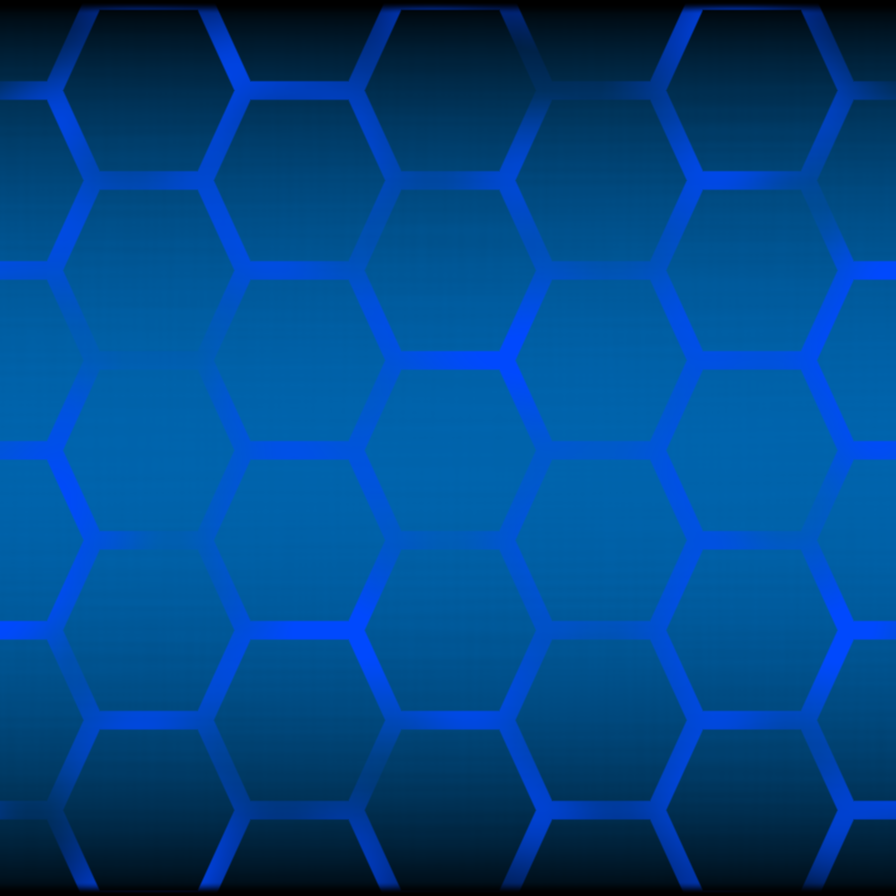
A Shadertoy shader for this pattern:

```glsl
// Glowing blue honeycomb over a horizontal band of light that fades to black.
// Two interleaved lattices give the distance to the nearest cell border;
// gradient noise varies the glow along the lines and brushes the backdrop.

const vec2  CENTER      = vec2(0.5026, 0.4974); // middle of the central cell
const float CELL_HEIGHT = 0.2008;
const float HALF_TIP    = 0.1070;  // cell center to side corner
const float HALF_FLAT   = 0.0613;  // half of the horizontal side
const float LINE_WIDTH  = 0.0208;

const vec3  BAND_COLOR  = vec3(0.0, 0.390, 0.675);
const vec3  LINE_COLOR  = vec3(0.0, 0.285, 1.0);
const float BAND_Y      = 0.495;
const float BAND_POWER  = 0.75;

const float GLOW_SCALE  = 6.3;
const float GLOW_MEAN   = 0.53;
const float GLOW_SWING  = 1.05;
const vec2  GLOW_RANGE  = vec2(0.10, 0.98);
const vec2  GLOW_SEED   = vec2(17.3, 41.7);
const float BRUSH_DEPTH = 0.035;

vec2 hashGradient(vec2 cell) {
    vec3 h = fract(cell.xyx * vec3(0.1031, 0.1030, 0.0973));
    h += dot(h, h.yzx + 33.33);
    float angle = 6.28318 * fract((h.x + h.y) * h.z);
    return vec2(cos(angle), sin(angle));
}

float gradientNoise(vec2 p) {
    vec2 i = floor(p), f = p - i;
    vec2 u = f * f * f * (f * (f * 6.0 - 15.0) + 10.0);
    vec2 e = vec2(1.0, 0.0);
    float a = dot(hashGradient(i), f);
    float b = dot(hashGradient(i + e.xy), f - e.xy);
    float c = dot(hashGradient(i + e.yx), f - e.yx);
    float d = dot(hashGradient(i + e.xx), f - e.xx);
    return mix(mix(a, b, u.x), mix(c, d, u.x), u.y);
}

// Distance from p to the border of a flat-topped hexagon, positive inside.
float hexInterior(vec2 p) {
    p = abs(p);
    float halfHeight = 0.5 * CELL_HEIGHT;
    vec2 slantNormal = normalize(vec2(halfHeight, HALF_TIP - HALF_FLAT));
    float slant = dot(vec2(HALF_TIP, 0.0) - p, slantNormal);
    return min(halfHeight - p.y, slant);
}

// The hexagon containing p belongs to one of two offset rectangular lattices.
float honeycomb(vec2 p) {
    vec2 period = vec2(2.0 * (HALF_TIP + HALF_FLAT), CELL_HEIGHT);
    vec2 even = mod(p + 0.5 * period, period) - 0.5 * period;
    vec2 odd  = mod(p, period) - 0.5 * period;
    return max(hexInterior(even), hexInterior(odd));
}

vec3 backdrop(vec2 uv) {
    float offset = min(2.0 * abs(uv.y - BAND_Y), 1.0);
    float light = pow(1.0 - offset * offset, BAND_POWER);
    float rows = gradientNoise(uv * vec2(3.0, 150.0));
    float columns = gradientNoise(uv * vec2(150.0, 9.0) + 70.0);
    float brush = (rows + 0.5 * columns) * BRUSH_DEPTH * (0.4 + offset);
    return BAND_COLOR * light * (1.0 + brush);
}

void mainImage(out vec4 fragColor, in vec2 fragCoord) {
    vec2 uv = fragCoord / iResolution.xy;
    float soft = max(1.0 / min(iResolution.x, iResolution.y), 0.0015);

    // Lines, with a glow that swells and fades along them
    float border = honeycomb(uv - CENTER) - 0.5 * LINE_WIDTH;
    float line = 1.0 - smoothstep(-soft, soft, border);
    float swell = gradientNoise(uv * GLOW_SCALE + GLOW_SEED);
    float glow = clamp(GLOW_MEAN + GLOW_SWING * swell, GLOW_RANGE.x, GLOW_RANGE.y);
    vec3 color = mix(backdrop(uv), LINE_COLOR, line * glow);

    // Black rims at the top and bottom
    color *= smoothstep(0.002, 0.016, min(uv.y, 1.0 - uv.y));
    fragColor = vec4(color, 1.0);
}
```
